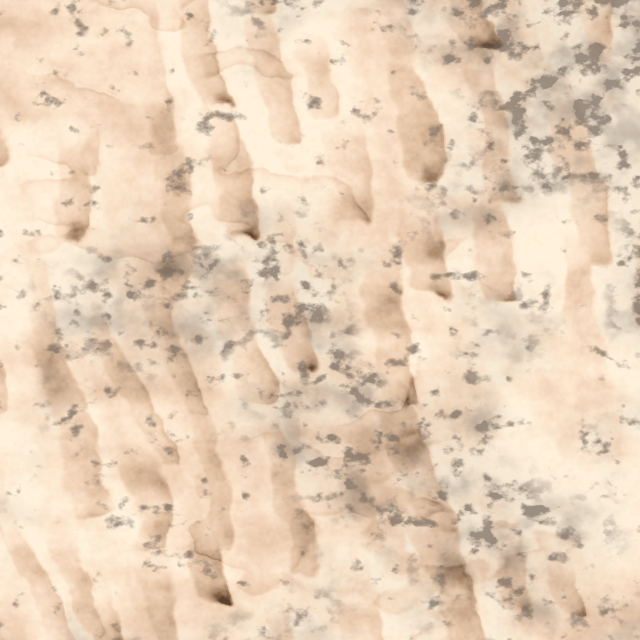
Write a Shadertoy shader that draws this texture.

```glsl
// Pale weathered sandstone with slanted fluting, shadowed ledges and grey lichen.

const vec2  CELL = vec2(0.108, 0.215);  // spacing of the flutes
const float SLANT = 0.20;               // lean of the flutes, down to the right
const float WARP = 0.10;                // large bends of the rock
const float RAGGED = 0.026;             // small bends of the edges
const float EDGE = 0.005;               // softness of the flute edges
const float BASE_TONE = 0.62;           // 0 is the lightest ramp colour
const float FLUTE_TONE = 2.2;
const float CREASE_TONE = 2.1;
const float POCKET_TONE = 2.6;
const float LIT_TONE = 0.8;
const float LEDGE_TONE = 1.7;
const float GRAIN_TONE = 0.75;
const float LICHEN_AMOUNT = 0.72;
const vec3  LICHEN = vec3(0.46, 0.41, 0.37);
const vec3  RAMP[7] = vec3[7](          // sunlit cream to deep crack
    vec3(1.00, 0.945, 0.86), vec3(0.985, 0.89, 0.79), vec3(0.94, 0.82, 0.71),
    vec3(0.88, 0.75, 0.63), vec3(0.78, 0.65, 0.54), vec3(0.64, 0.50, 0.38),
    vec3(0.36, 0.26, 0.18));

float hash(vec2 p) {
    vec3 h = fract(vec3(p.xyx) * 0.1031);
    h += dot(h, h.yzx + 33.33);
    return fract((h.x + h.y) * h.z);
}

float noise(vec2 p) {
    vec2 i = floor(p), f = fract(p);
    f = f * f * (3.0 - 2.0 * f);
    return mix(mix(hash(i), hash(i + vec2(1, 0)), f.x),
               mix(hash(i + vec2(0, 1)), hash(i + vec2(1, 1)), f.x), f.y);
}

float fbm(vec2 p) {
    float sum = 0.0, amp = 0.5;
    for (int i = 0; i < 4; i++) {
        sum += amp * noise(p);
        p = mat2(0.8, 0.6, -0.6, 0.8) * p * 2.03 + 17.3;
        amp *= 0.5;
    }
    return sum / 0.9375;
}

float roundBox(vec2 p, vec2 halfSize, float radius) {
    vec2 d = abs(p) - halfSize + radius;
    return length(max(d, 0.0)) + min(max(d.x, d.y), 0.0) - radius;
}

// Scattered strips: shade, edge crease, dark pocket, lit face to the right.
vec4 flutes(vec2 q) {
    vec4 result = vec4(0.0);
    float column = floor(q.x / CELL.x);
    for (int i = -1; i <= 1; i++) {
        float c = column + float(i);
        float stagger = hash(vec2(c, 71.0));
        float row = floor(q.y / CELL.y + stagger);
        for (int j = -1; j <= 1; j++) {
            vec2 id = vec2(c, row + float(j)) + 40.0;
            float a = hash(id), b = hash(id + 113.0), s = hash(id + 241.0);
            vec2 centre = (id - 40.0 + 0.5 + 0.5 * (vec2(a, b) - 0.5)
                           - vec2(0.0, stagger)) * CELL;
            vec2 size = vec2(mix(0.016, 0.030, b), mix(0.065, 0.145, a));
            vec2 local = q - centre;
            local.x += (s - 0.5) * 0.2 * local.y;
            float d = roundBox(local, size, 0.011);
            vec2 uv = local / size;
            float strength = smoothstep(0.08, 0.4, s) * mix(0.65, 1.05, b);
            float inside = smoothstep(EDGE, -EDGE, d);
            float fade = mix(0.6, 1.0, smoothstep(-1.0, 0.8, uv.x))
                       * smoothstep(1.05, 0.3, uv.y);
            float crease = exp(-abs(d) / 0.0035) * smoothstep(0.2, 1.6, uv.x - uv.y);
            vec2 e = (local - vec2(0.5, -1.0) * size) / vec2(0.015, 0.020);
            float pocket = inside * exp(-dot(e, e)) * smoothstep(0.45, 0.9, b);
            float lit = exp(-max(d, 0.0) / 0.03) * (1.0 - inside)
                      * smoothstep(0.3, 1.0, uv.x);
            result = max(result, strength * vec4(inside * fade, crease, pocket, lit));
        }
    }
    return result;
}

// Overhang lines: crisp crack on the upper side, shade fading below.
float ledges(vec2 p) {
    float t = fbm(p * vec2(2.6, 5.5) + 5.7) - 0.5;
    float below = smoothstep(-0.01, 0.01, t);
    float line = below * (0.7 * exp(-max(t, 0.0) * 70.0) + 0.4 * exp(-max(t, 0.0) * 18.0));
    return line * smoothstep(0.35, 0.7, noise(p * 8.0 + 31.0));
}

// Soft mottled stains with clustered specks.
float lichen(vec2 p) {
    float patches = smoothstep(0.43, 0.68, fbm(p * 3.2 + 8.4));
    float stain = smoothstep(0.40, 0.80, fbm(p * vec2(20.0, 24.0) + 3.0));
    float specks = smoothstep(0.53, 0.82, fbm(p * vec2(42.0, 54.0) + 60.0));
    float strays = smoothstep(0.66, 0.88, fbm(p * vec2(34.0, 44.0) + 90.0));
    return clamp(patches * (0.12 + 0.5 * stain + 1.1 * specks) + strays, 0.0, 1.0);
}

vec3 ramp(float tone) {
    float t = clamp(tone, 0.0, 5.999);
    int i = int(t);
    return mix(RAMP[i], RAMP[i + 1], t - float(i));
}

void mainImage(out vec4 fragColor, in vec2 fragCoord) {
    vec2 p = fragCoord / iResolution.y;

    // Bend the rock, then lean it
    vec2 w = p + WARP * (vec2(fbm(p * 4.0), fbm(p * 4.0 + 51.0)) - 0.5);
    w += RAGGED * (vec2(fbm(p * 24.0 + 9.0), fbm(p * 24.0 + 77.0)) - 0.5);
    vec2 q = vec2(w.x + SLANT * w.y, w.y);

    // Smooth slabs at the upper left and lower right
    float slab = min(length((w - vec2(0.05, 0.90)) / vec2(0.20, 0.14)),
                     length((w - vec2(0.95, 0.30)) / vec2(0.20, 0.22)));
    float fluted = mix(0.1, 1.0, smoothstep(0.75, 1.1, slab));

    // Add up the tone
    vec4 flute = flutes(q) * fluted;
    float mottle = fbm(p * 28.0 + 44.0);
    float broken = smoothstep(0.25, 0.65, noise(q * 19.0 + 5.0));
    float tone = BASE_TONE + 4.6 * (fbm(q * vec2(8.0, 4.5) + 2.0) - 0.5);
    tone += 2.2 * (fbm(p * 2.3 + 23.0) - 0.5) - LIT_TONE * flute.w;
    tone += 2.2 * (fbm(p * vec2(9.0, 28.0) + 14.0) - 0.5) + 1.4 * (mottle - 0.5);
    tone = max(tone, 0.0) + FLUTE_TONE * flute.x * (0.55 + 0.8 * mottle)
         + CREASE_TONE * flute.y * broken + POCKET_TONE * flute.z
         + LEDGE_TONE * ledges(w);
    tone += GRAIN_TONE * (0.5 * noise(p * 110.0) + 0.5 * noise(p * 210.0) - 0.5);

    vec3 colour = mix(ramp(tone), LICHEN, LICHEN_AMOUNT * lichen(p));
    fragColor = vec4(colour, 1.0);
}
```
